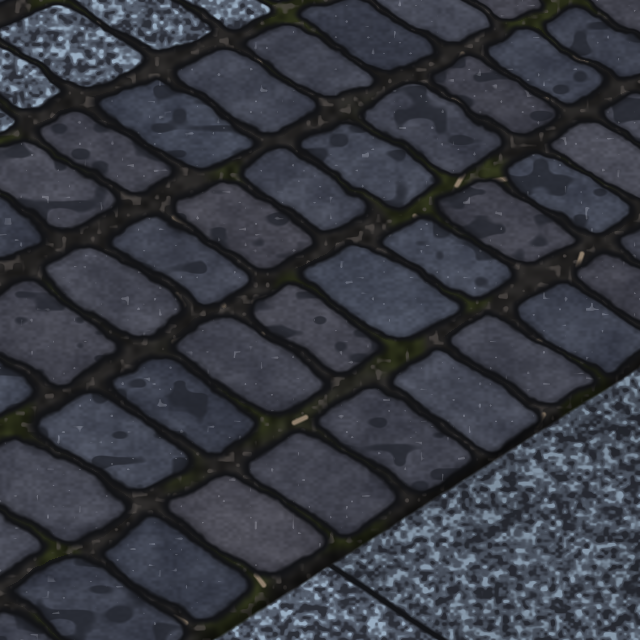
Write a WebGL 1 fragment shader that draws this texture.

```glsl
precision highp float;
uniform vec2 u_resolution;

const float SETT_ROWS = 4.0;               // dark rows between the granite bands
const vec2 SETT_SIZE = vec2(0.13, 0.215);  // pitch along and across a row
const float JOINT_GAP = 0.0075;            // half gap between neighbours
const float ROW_FILL = 0.405;              // half sett length, in rows
const float CORNER = 0.018;
const float JITTER = 0.24;
const float ROUGHNESS = 0.010;
const float SOFT = 0.0035;                 // edge softness
const float SLAB_LENGTH = 6.0;
const float SLAB_START = 0.87;
const vec3 SLATE_DARK = vec3(0.195, 0.212, 0.262);
const vec3 SLATE_LIGHT = vec3(0.295, 0.318, 0.375);
const vec3 WET = vec3(0.13, 0.14, 0.17);
const vec3 SHADOW = vec3(0.070, 0.073, 0.085);
const vec3 SOIL = vec3(0.135, 0.130, 0.128);
const vec3 GRIT = vec3(0.33, 0.31, 0.30);
const vec3 MOSS = vec3(0.15, 0.17, 0.08);
const vec3 STRAW = vec3(0.55, 0.49, 0.42);
const vec3 GRANITE_DARK = vec3(0.15, 0.16, 0.19);
const vec3 GRANITE_MID = vec3(0.29, 0.32, 0.37);
const vec3 GRANITE_LIGHT = vec3(0.53, 0.60, 0.67);

float hash(vec2 p) {
  vec3 q = fract(vec3(p.xyx) * 0.1031);
  q += dot(q, q.yzx + 33.33);
  return fract((q.x + q.y) * q.z);
}

float noise(vec2 p) {
  vec2 i = floor(p), f = fract(p);
  f = f * f * (3.0 - 2.0 * f);
  return mix(mix(hash(i), hash(i + vec2(1, 0)), f.x),
             mix(hash(i + vec2(0, 1)), hash(i + vec2(1, 1)), f.x), f.y);
}

float fbm(vec2 p) {
  float sum = 0.0, amp = 0.53;
  for (int i = 0; i < 4; i++) {
    sum += amp * noise(p);
    p = mat2(1.6, 1.2, -1.2, 1.6) * p + 7.3;
    amp *= 0.5;
  }
  return sum;
}

// Perspective paving plane: x runs along a row, y counts rows
vec2 paving(vec2 p) {
  float x = p.x - 0.5;
  float depth = 0.27 - 0.051 * (p.y - 0.11) - 0.024 * x;
  return vec2((p.y + 0.68 * x) / 0.55, p.y - 0.64 * x - 0.11) / depth;
}

float jointOffset(vec2 id) { return JITTER * hash(id + 41.0); }

// Signed distance to the sett around a point, with its cell id
float settDistance(vec2 g, out vec2 id) {
  float row = max(floor(g.y), 0.0);
  float u = g.x + (row < SETT_ROWS ? 0.24 * row - 0.13 : 0.49);
  id = vec2(floor(u), row);
  id.x -= step(fract(u), jointOffset(id));
  float left = id.x + jointOffset(id);
  float right = id.x + 1.0 + jointOffset(id + vec2(1, 0));
  float r1 = hash(id + 3.7) - 0.5, r2 = hash(id + 19.1) - 0.5, r3 = hash(id + 67.3) - 0.5;
  vec2 q = (vec2(u, g.y) - vec2(0.5 * (left + right), row + 0.5 + 0.07 * r1)) * SETT_SIZE;
  q.y += 0.22 * r2 * q.x;
  vec2 halfSize = vec2(0.5 * (right - left), ROW_FILL + 0.05 * r3) * SETT_SIZE;
  halfSize.x -= JOINT_GAP + 0.07 * abs(q.y + 0.04 * r2);
  vec2 e = abs(q) - halfSize + CORNER;
  return length(max(e, 0.0)) + min(max(e.x, e.y), 0.0) - CORNER;
}

vec3 granite(vec2 p) {
  float grain = 0.6 * noise(p * vec2(95, 115)) + 0.4 * noise(p * vec2(170, 200) + 9.0);
  vec3 c = mix(GRANITE_DARK, GRANITE_MID, smoothstep(0.25, 0.52, grain));
  return mix(c, GRANITE_LIGHT, smoothstep(0.52, 0.82, grain));
}

vec3 slate(vec2 p, vec2 id, float d) {
  float tone = 0.55 * hash(id + 5.0) + 1.3 * (fbm(p * vec2(22, 30)) - 0.5);
  vec3 c = mix(SLATE_DARK, SLATE_LIGHT, clamp(tone + 0.2, 0.0, 1.0));
  c = mix(c, c * vec3(1.06, 0.98, 0.93), hash(id + 8.0));
  c *= 0.91 + 0.18 * noise(p * vec2(150, 210));
  // Damp pits on some setts, sparse pale flecks on all
  float pits = smoothstep(0.66, 0.80, noise(p * vec2(32, 50) + id));
  c = mix(c, WET, 0.75 * pits * step(0.55, hash(id + 13.0)));
  c += 0.14 * smoothstep(0.90, 0.98, noise(p * 120.0 + 31.0));
  return c * mix(0.80, 1.0, smoothstep(0.0, 0.014, -d));
}

vec3 soil(vec2 p, float d) {
  vec3 c = mix(SOIL, MOSS, 0.8 * smoothstep(0.55, 0.75, noise(p * 11.0 + 4.0)));
  c *= 0.65 + 0.7 * noise(p * 75.0);
  c = mix(c, GRIT, 0.65 * smoothstep(0.66, 0.92, noise(p * 110.0 + 17.0)));
  // Scattered straw
  vec2 cell = floor(p * 16.0);
  float angle = 6.283 * hash(cell + 2.0);
  vec2 s = (fract(p * 16.0) - 0.5) / 16.0;
  s = mat2(cos(angle), -sin(angle), sin(angle), cos(angle)) * s;
  float straw = length(vec2(max(abs(s.x) - 0.010, 0.0), s.y)) - 0.0025;
  c = mix(c, STRAW, step(0.8, hash(cell + 29.0)) * (1.0 - smoothstep(-0.001, SOFT, straw)));
  return mix(SHADOW, c, smoothstep(0.003, 0.017, d));
}

void main() {
  vec2 p = gl_FragCoord.xy / u_resolution;
  vec2 rough = vec2(fbm(p * 19.0), fbm(p * 19.0 + 53.0)) - 0.5;
  vec2 id;
  float d = settDistance(paving(p + 2.0 * ROUGHNESS * rough), id);
  vec3 stone = id.y < SETT_ROWS ? slate(p, id, d) : granite(p) * 1.12;
  vec3 color = mix(soil(p, d), stone, 1.0 - smoothstep(-SOFT, SOFT, d));

  // Long granite slabs below the first row
  vec2 g = paving(p + 0.4 * ROUGHNESS * rough);
  float edge = g.y * 0.24;
  float along = g.x - SLAB_START;
  float joint = abs(mod(along + 0.5 * SLAB_LENGTH, SLAB_LENGTH) - 0.5 * SLAB_LENGTH) * SETT_SIZE.x;
  color *= mix(0.5, 1.0, smoothstep(0.0, 0.022, abs(edge)));
  float slabTone = along < 0.0 ? 1.12 : 0.88 + 0.14 * noise(p * 9.0);
  vec3 slab = mix(SHADOW, granite(p) * slabTone, smoothstep(0.002, 0.008, joint));
  color = mix(color, slab, smoothstep(-SOFT, SOFT, -edge - 0.004));
  gl_FragColor = vec4(color, 1.0);
}
```
